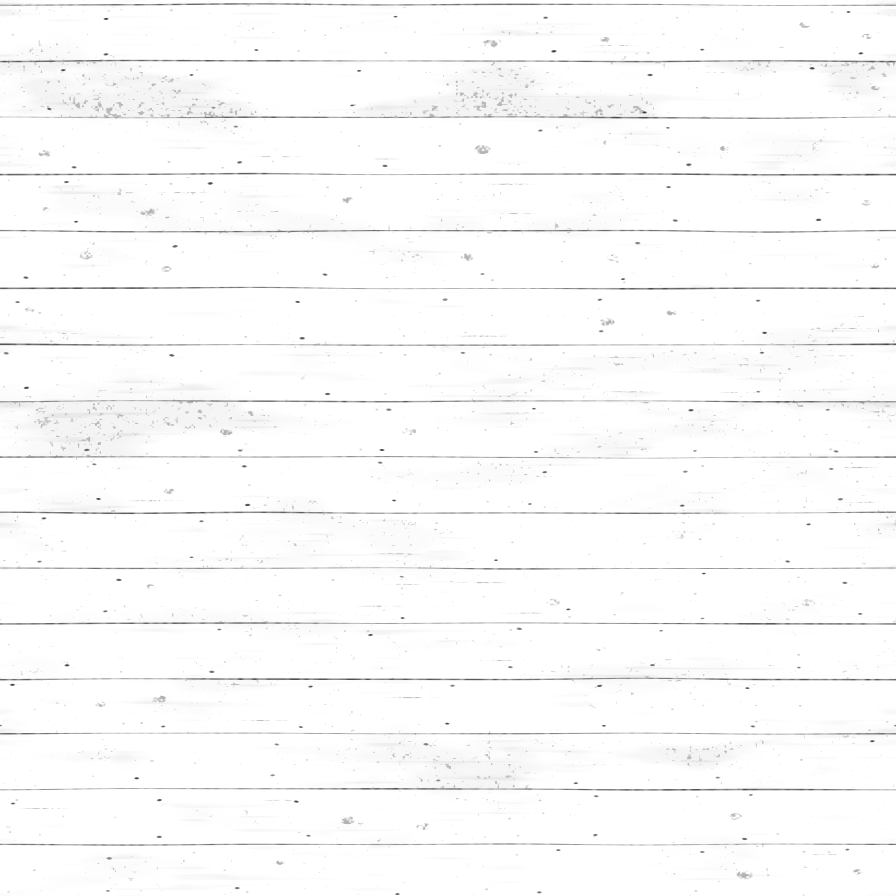
A WebGL 1 fragment shader for this texture:

```glsl
precision highp float;
// Whitewashed horizontal boards: sixteen planks with thin uneven dark seams,
// paired nail heads, small scuffs and scratches, and patches of worn paint.
// Wrapping value noise and hashed cells keep the pattern seamless.

uniform vec2 u_resolution;

const float PLANKS = 16.0;
const float STUDS = 6.0;
const float TAU = 6.2831853;
const vec3 PAINT = vec3(1.0);
const vec3 BARE_WOOD = vec3(0.6);
const vec3 GAP = vec3(0.18);

float hash(vec2 p) {
  vec3 q = fract(p.xyx * 0.1031);
  q += dot(q, q.yzx + 33.33);
  return fract((q.x + q.y) * q.z);
}

// Value noise that repeats after period cells
float noise(vec2 p, vec2 period, float seed) {
  vec2 i = floor(p);
  vec2 f = fract(p);
  f = f * f * (3.0 - 2.0 * f);
  vec2 a = mod(i, period) + seed;
  vec2 b = mod(i + 1.0, period) + seed;
  return mix(mix(hash(a), hash(vec2(b.x, a.y)), f.x),
             mix(hash(vec2(a.x, b.y)), hash(b), f.x), f.y);
}

float tiledNoise(vec2 p, vec2 grid, float seed) {
  return noise(p * grid, grid, seed);
}

float cloud(vec2 p, vec2 grid, float seed) {
  float sum = 0.0;
  float gain = 0.5;
  for (int i = 0; i < 4; i++) {
    sum += gain * tiledNoise(p, grid, seed);
    grid *= 2.0;
    gain *= 0.5;
  }
  return sum / 0.9375;
}

float ellipse(vec2 d, vec2 radius, float px) {
  float dist = (length(d / radius) - 1.0) * min(radius.x, radius.y);
  return 1.0 - smoothstep(-0.6 * px, 0.6 * px, dist);
}

// One randomly placed ellipse in a share of the grid cells
float marks(vec2 p, vec2 grid, vec2 radius, float density, float seed, float px) {
  vec2 cell = p * grid;
  vec2 id = mod(floor(cell), grid) + seed;
  vec2 center = mix(vec2(0.3), vec2(0.7), vec2(hash(id + 11.3), hash(id + 27.7)));
  vec2 size = radius * mix(0.5, 1.0, hash(id + 41.9));
  return step(hash(id), density) * ellipse((fract(cell) - center) / grid, size, px);
}

// Nail pairs near both edges of a plank, shifted from plank to plank
float nails(float x, float across, float row, float px) {
  float column = x * STUDS + hash(vec2(row, 5.7));
  float id = mod(floor(column), STUDS);
  float result = 0.0;
  for (int i = 0; i < 2; i++) {
    vec2 key = vec2(id + 17.0 * float(i), row + 61.0);
    float dx = fract(column) - 0.5 - 0.16 * (hash(key) - 0.5);
    float dy = across - mix(0.18, 0.82, float(i)) - 0.18 * (hash(key + 9.1) - 0.5);
    dy += dx * 0.5 * (hash(key + 3.3) - 0.5);
    vec2 radius = vec2(0.0025, 0.0012) * mix(0.7, 1.1, hash(key + 19.4));
    float present = step(hash(key + 31.6), 0.65) * mix(0.6, 1.0, hash(key + 47.2));
    result = max(result, present * ellipse(vec2(dx / STUDS, dy / PLANKS), radius, px));
  }
  return result;
}

// Gap between planks, broken and varying in weight along its length
float seamLine(float x, float dist, float seam, float px) {
  float weight = noise(vec2(x * 7.0, seam), vec2(7.0, PLANKS), 3.0);
  float chips = noise(vec2(x * 190.0, seam), vec2(190.0, PLANKS), 23.0);
  float halfWidth = mix(0.0004, 0.0009, weight);
  float line = clamp((halfWidth - dist) / px + 0.5, 0.0, 1.0);
  return line * mix(0.5, 1.0, weight) * mix(0.5, 1.0, chips);
}

void main() {
  vec2 uv = gl_FragCoord.xy / u_resolution;
  float px = 1.0 / min(u_resolution.x, u_resolution.y);

  // Plank coordinates, counted from the top with slight drift and wobble
  float down = 1.0 - uv.y;
  float wobble = tiledNoise(uv, vec2(7.0, PLANKS), 81.0) - 0.5;
  float s = down * PLANKS - 0.125 + 0.042 * cos(TAU * down) + 0.035 * wobble;
  float row = mod(floor(s), PLANKS);
  float seam = mod(floor(s + 0.5), PLANKS);
  float across = fract(s);
  float seamDist = min(across, 1.0 - across) / PLANKS;
  vec2 board = vec2(uv.x, s / PLANKS);

  // Every sixth plank is worn: the top one all along, lower ones in part
  float heavy = (1.0 - step(0.5, abs(mod(row, 6.0) - 1.0))) * (1.0 - 0.04 * row);
  float stretch = 0.5 + 0.5 * cos(TAU * (uv.x + (row - 7.0) / 24.0));
  heavy *= mix(1.0, stretch, step(2.0, row));
  float patches = smoothstep(0.35 - 0.12 * heavy, 0.8, cloud(uv, vec2(9.0, 32.0), 7.0));
  float wear = patches * mix(0.32, 0.72, heavy) + 0.12 * exp(-seamDist / 0.003);

  // Two unaligned noises give fine irregular flakes
  float fine = tiledNoise(uv, vec2(410.0, 470.0), 13.0);
  float coarse = tiledNoise(uv + 0.0013, vec2(170.0, 290.0), 57.0);
  float grit = mix(fine, coarse, 0.45);
  float specks = smoothstep(0.0, 0.25, grit - 0.86 + 0.44 * wear);
  float haze = 0.045 * smoothstep(0.15, 0.55, wear);
  float grain = 0.05 * smoothstep(0.72, 0.95, tiledNoise(uv, vec2(14.0, 260.0), 37.0));

  // Scattered damage
  float broken = smoothstep(0.3, 0.75, grit);
  float scuffs = marks(board, vec2(14.0, 16.0), vec2(0.009, 0.005), 0.16, 101.0, px);
  float scratches = marks(board, vec2(8.0, 32.0), vec2(0.02, 0.0007), 0.13, 151.0, px);
  float dots = marks(board, vec2(34.0, 48.0), vec2(0.0016, 0.0011), 0.11, 211.0, px);
  float damage = max(broken * max(scuffs * 0.75, scratches * 0.7), dots * 0.45);

  vec3 color = PAINT * (1.0 - haze - grain * patches);
  color = mix(color, BARE_WOOD, max(specks * 0.65, damage));
  color = mix(color, GAP, 0.92 * seamLine(uv.x, seamDist, seam, px));
  color = mix(color, GAP, 0.9 * nails(uv.x, across, row, px));
  gl_FragColor = vec4(color, 1.0);
}
```
